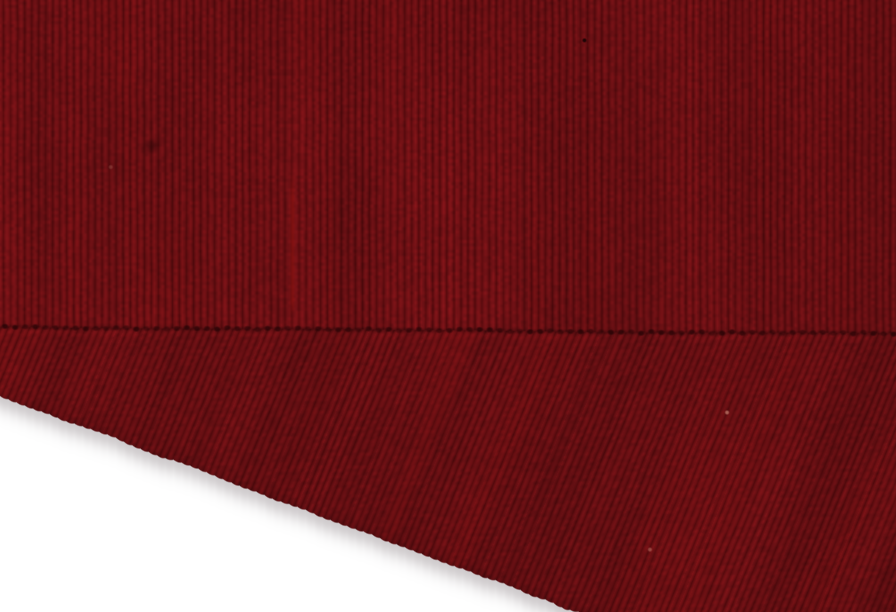
Give the GLSL for this texture, as a Shadertoy shader.

```glsl
const float RIB_PITCH = 0.0115;
const float BIAS_SLOPE = 0.41;
const vec3 GROOVE = vec3(0.315, 0.036, 0.046);
const vec3 RIDGE = vec3(0.452, 0.070, 0.086);
const vec3 SCARLET = vec3(0.52, 0.06, 0.06);

float hash(vec2 p) {
    vec3 q = fract(vec3(p.xyx) * 0.1031);
    q += dot(q, q.yzx + 33.33);
    return fract((q.x + q.y) * q.z);
}

float valueNoise(vec2 p) {
    vec2 cell = floor(p);
    vec2 f = fract(p);
    f = f * f * (3.0 - 2.0 * f);
    float low = mix(hash(cell), hash(cell + vec2(1, 0)), f.x);
    float high = mix(hash(cell + vec2(0, 1)), hash(cell + vec2(1, 1)), f.x);
    return mix(low, high, f.y);
}

float fbm(vec2 p) {
    float sum = 0.0;
    float weight = 0.5;
    for (int i = 0; i < 4; i++) {
        sum += weight * valueNoise(p);
        p = p * 2.03 + 17.0;
        weight *= 0.5;
    }
    return sum;
}

// Ridge height across parallel cords, nearly straight
float ribHeight(float across, float along) {
    float wobble = 0.10 * (valueNoise(vec2(across * 40.0, along * 20.0)) - 0.5);
    float wave = 0.5 + 0.5 * cos(6.28318 * (across / RIB_PITCH + wobble));
    return pow(wave, 0.65);
}

vec3 ribbedCloth(float across, float along, float contrast) {
    float cord = floor(across / RIB_PITCH);
    float depth = contrast * (0.8 + 0.4 * hash(vec2(cord, 19.0)));
    float height = mix(0.66, ribHeight(across, along), depth);
    vec3 color = mix(GROOVE, RIDGE, height);
    // Uneven dye: individual cords, broad bands, short flecks
    color *= 0.97 + 0.06 * hash(vec2(cord, 7.0));
    color *= 0.94 + 0.12 * valueNoise(vec2(across * 16.0, along * 1.5));
    color *= 0.92 + 0.16 * valueNoise(vec2(across * 150.0, along * 190.0));
    float streak = valueNoise(vec2(across * 24.0 + 5.0, along * 2.0));
    return mix(color, SCARLET, 0.18 * smoothstep(0.65, 1.0, streak) * height);
}

float spot(vec2 p, vec2 center, float radius, float soft) {
    return 1.0 - smoothstep(radius - soft, radius + soft, length(p - center));
}

float seamHeight(float x) {
    return 0.466 - 0.008 * x + 0.0025 * (valueNoise(vec2(x * 9.0, 3.0)) - 0.5);
}

// Positive above the slanted lower edge
float hemDistance(vec2 p) {
    float scallop = 0.0016 * abs(sin(p.x * 3.14159 / 0.0135));
    float fray = 0.005 * (valueNoise(vec2(p.x * 38.0, 2.0)) - 0.5);
    return (p.y - 0.355 + 0.3757 * p.x + scallop + fray) / 1.068;
}

vec3 addSeam(vec3 color, vec2 p, float seamOffset) {
    float pitch = 0.0165;
    float cell = floor(p.x / pitch);
    float localX = (fract(p.x / pitch) - 0.5) * pitch;
    float jitter = 0.003 * (hash(vec2(cell, 11.0)) - 0.5);
    vec2 local = vec2(localX, (seamOffset - jitter) * 1.2);
    float stitch = spot(local, vec2(0.0), 0.0045, 0.0025);
    stitch *= 0.35 + 0.5 * hash(vec2(cell, 23.0));
    float crease = exp(-pow(seamOffset / 0.0035, 2.0));
    float fold = exp(-pow((seamOffset + 0.009) / 0.005, 2.0));
    color *= 1.0 + 0.05 * fold;
    color *= 1.0 - 0.20 * crease;
    return mix(color, vec3(0.16, 0.015, 0.022), stitch);
}

vec3 addBlemishes(vec3 color, vec2 p) {
    // Bright pulled thread
    float thread = exp(-pow((p.x - 0.478) / 0.0035, 2.0));
    thread *= smoothstep(0.48, 0.51, p.y) * (1.0 - smoothstep(0.67, 0.73, p.y));
    color = mix(color, vec3(0.64, 0.09, 0.07), 0.42 * thread);
    // Stains and lint
    color *= 1.0 - 0.32 * spot(p, vec2(0.248, 0.761), 0.008, 0.008);
    color *= 1.0 - 0.75 * spot(p, vec2(0.955, 0.934), 0.003, 0.002);
    float lint = spot(p, vec2(1.188, 0.326), 0.003, 0.002);
    lint += 0.7 * spot(p, vec2(1.062, 0.102), 0.003, 0.002);
    lint += 0.4 * spot(p, vec2(0.181, 0.727), 0.003, 0.002);
    return mix(color, vec3(0.76, 0.48, 0.42), 0.75 * lint);
}

void mainImage(out vec4 fragColor, in vec2 fragCoord) {
    vec2 p = fragCoord / iResolution.y;
    float pixel = 1.0 / iResolution.y;
    float seamOffset = p.y - seamHeight(p.x);

    // Upright cords above the seam, bias-cut cords below
    vec3 upper = ribbedCloth(p.x, p.y, 0.80);
    vec3 lower = ribbedCloth(p.x - BIAS_SLOPE * p.y + 3.0, p.y, 0.72) * 0.97;
    vec3 cloth = mix(lower, upper, smoothstep(-pixel, pixel, seamOffset));
    cloth *= 0.95 + 0.12 * fbm(p * 5.0);
    cloth = addSeam(cloth, p, seamOffset);
    cloth = addBlemishes(cloth, p);

    // Rolled hem and its soft shadow on the backdrop
    float hem = hemDistance(p);
    cloth *= 1.0 - 0.16 * exp(-max(hem, 0.0) / 0.006);
    float shadow = 0.20 * exp(-pow(min(hem, 0.0) / 0.022, 2.0));
    vec3 backdrop = vec3(1.0) - shadow * vec3(0.92, 1.0, 0.97);
    vec3 color = mix(backdrop, cloth, smoothstep(-pixel, pixel, hem));
    fragColor = vec4(color, 1.0);
}
```
